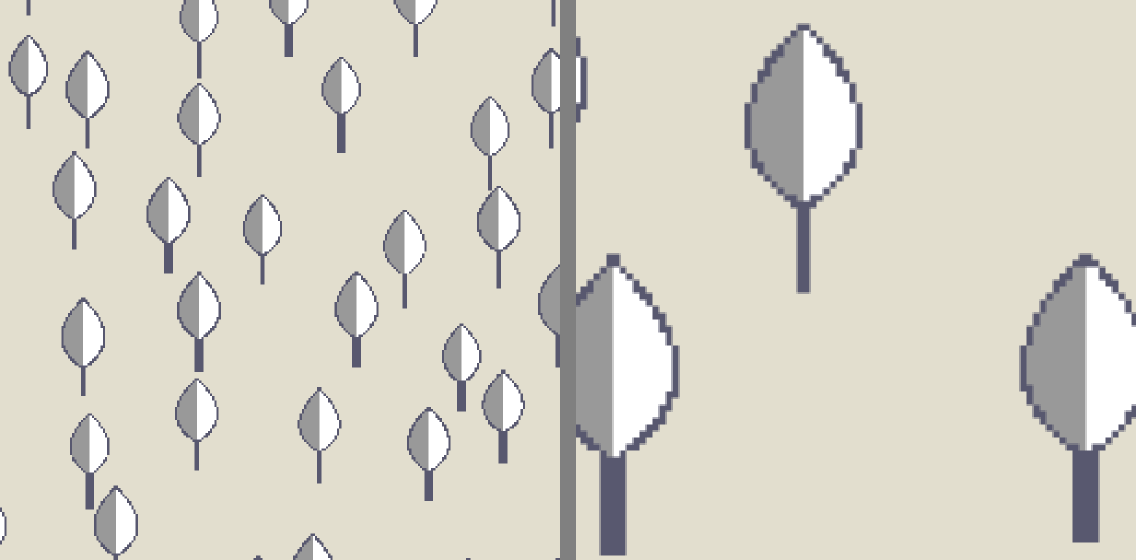
Left: the whole. Right: its middle third, enlarged.
Write a three.js fragment shader that draws this pattern.

```glsl
// Scattered pixel-art trees: pointed leaf crowns, half grey and half white,
// on straight trunks. The canvas is snapped to coarse blocks, then trees from
// a staggered, jittered grid are painted back to front on each block.
varying vec2 vUv;

const float BLOCKS = 256.0;      // blocks across the canvas
const float SPACING = 53.0;      // tree spacing in blocks
const float PI = 3.14159265;
const vec3 GROUND = vec3(0.886, 0.871, 0.808);
const vec3 SHADE = vec3(0.60);
const vec3 LIGHT = vec3(1.0);
const vec3 INK = vec3(0.345, 0.345, 0.435);

float hash(vec2 p, float seed) {
  vec3 q = fract(vec3(p.xyx) * vec3(0.1031, 0.1030, 0.0973) + seed * 0.137);
  q += dot(q, q.yzx + 33.33);
  return fract((q.x + q.y) * q.z);
}

// Relative half width of a crown at height t, widest just below the middle
float profile(float t, float power) {
  float s = sin(PI * pow(clamp(t, 0.0, 1.0), 0.85));
  return pow(max(s, 0.0), power);
}

// Approximate signed distance to a crown standing on the origin
float crownDistance(vec2 p, vec2 size, float power) {
  float t = p.y / size.y;
  float e = 0.04;
  float rise = profile(t + e, power) - profile(t - e, power);
  float slope = size.x * rise / (2.0 * e * size.y);
  float side = (abs(p.x) - size.x * profile(t, power)) / sqrt(1.0 + slope * slope);
  float ends = abs(p.y - 0.5 * size.y) - 0.5 * size.y;
  return max(side, ends);
}

// Paints one tree over a colour; p is measured in blocks from the trunk foot
vec3 paintTree(vec3 under, vec2 p, vec2 id) {
  vec2 crown = vec2(mix(8.3, 10.0, hash(id, 3.0)), 0.0);
  crown.y = crown.x * mix(3.0, 3.25, hash(id, 4.0));
  float trunkHeight = mix(13.0, 17.5, hash(id, 5.0));
  float trunkWidth = 2.0 + floor(hash(id, 6.0) * 2.99);
  float power = mix(0.75, 0.95, hash(id, 7.0));
  float lineHalf = mix(0.44, 0.58, hash(id, 8.0));

  vec3 color = under;
  if (abs(p.x) < 0.5 * trunkWidth && p.y > 0.0 && p.y < trunkHeight + 0.5) {
    color = INK;
  }
  float d = crownDistance(p - vec2(0.0, trunkHeight), crown, power);
  if (d < 0.0) color = p.x < 0.0 ? SHADE : LIGHT;
  if (abs(d) < lineHalf) color = INK;
  return color;
}

// Colour of the block that holds a canvas point
vec3 scene(vec2 uv) {
  vec2 p = floor(uv * BLOCKS) + 0.5;
  vec2 g = p / SPACING;
  vec3 color = GROUND;
  for (int j = 1; j >= -1; j--) {
    float row = floor(g.y) + float(j);
    float stagger = 0.5 * mod(row, 2.0);
    for (int i = -1; i <= 1; i++) {
      vec2 id = vec2(floor(g.x - stagger) + float(i), row);
      vec2 jitter = vec2(hash(id, 1.0), hash(id, 2.0)) - 0.5;
      vec2 foot = id + vec2(0.5 + stagger, 0.5) + jitter * vec2(0.6, 0.7);
      color = paintTree(color, p - floor(foot * SPACING), id);
    }
  }
  return color;
}

void main() {
  // Four close taps soften block borders that fall inside a screen pixel
  vec2 tap = vec2(0.125, -0.125) / BLOCKS;
  vec3 color = scene(vUv + tap.xx) + scene(vUv + tap.xy)
             + scene(vUv + tap.yx) + scene(vUv + tap.yy);
  gl_FragColor = vec4(color * 0.25, 1.0);
}
```
